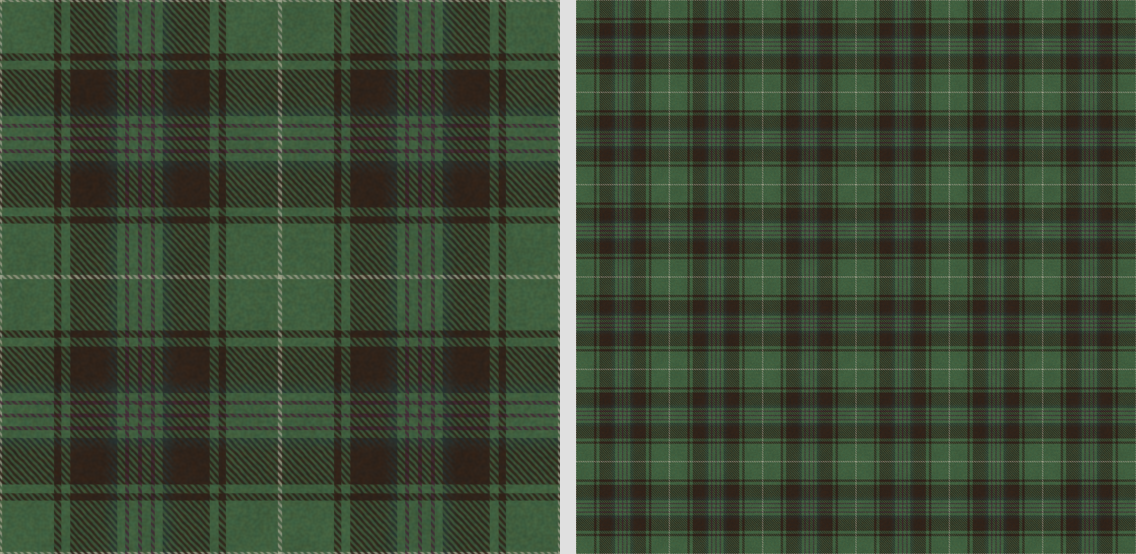
Left: one tile. Right: repeated 3 by 3.
Write a Shadertoy shader that draws this pattern.

```glsl
const float SETTS = 2.0;                // tartan repeats per canvas side
const vec2 RIBS = vec2(84.0, 78.0);     // twill ribs across and down

const vec3 GREEN = vec3(0.25, 0.37, 0.245);
const vec3 BROWN = vec3(0.185, 0.135, 0.10);
const vec3 NAVY = vec3(0.16, 0.20, 0.19);
const vec3 PLUM = vec3(0.27, 0.17, 0.22);
const vec3 CREAM = vec3(0.60, 0.62, 0.53);

vec2 hashGradient(vec2 cell) {
    vec3 p = fract(cell.xyx * vec3(0.1031, 0.1030, 0.0973));
    p += dot(p, p.yzx + 33.33);
    float angle = 6.2832 * fract((p.x + p.y) * p.z);
    return vec2(cos(angle), sin(angle));
}

float cornerNoise(vec2 cell, vec2 offset, vec2 corner, float period) {
    return dot(hashGradient(mod(cell + corner, period)), offset - corner);
}

// Gradient noise that wraps after one canvas
float wrappedNoise(vec2 uv, float period) {
    vec2 cell = floor(uv * period);
    vec2 f = fract(uv * period);
    vec2 w = f * f * f * (f * (f * 6.0 - 15.0) + 10.0);
    float low = mix(cornerNoise(cell, f, vec2(0, 0), period),
                    cornerNoise(cell, f, vec2(1, 0), period), w.x);
    float high = mix(cornerNoise(cell, f, vec2(0, 1), period),
                     cornerNoise(cell, f, vec2(1, 1), period), w.x);
    return mix(low, high, w.y);
}

float band(float d, float inner, float outer, float aa) {
    return smoothstep(inner - aa, inner + aa, d)
         * (1.0 - smoothstep(outer - aa, outer + aa, d));
}

// Thread colour across one mirrored sett
vec3 settColour(float position, float aa) {
    float d = abs(fract(position) - 0.5);
    vec3 colour = GREEN;

    // Broad stripe fading from navy to brown, then a narrow guard stripe
    vec3 broad = mix(NAVY, BROWN, smoothstep(0.08, 0.14, d));
    colour = mix(colour, broad, band(d, 0.081, 0.249, aa));
    colour = mix(colour, BROWN, band(d, 0.281, 0.307, aa));

    // Three plum lines in the middle, one cream line at the border
    float plumDistance = min(d, abs(d - 0.046));
    colour = mix(colour, PLUM, band(plumDistance, -1.0, 0.007, aa));
    return mix(colour, CREAM, band(0.5 - d, -1.0, 0.0075, aa));
}

// Diagonal interlacing: near 1 where the upright threads lie on top
float twill(vec2 uv, vec2 ribs, float wobble, float pixel) {
    float wave = abs(fract(dot(uv, ribs) + wobble) - 0.5);
    float soft = max(0.17, max(ribs.x, ribs.y) * pixel * 1.3);
    return mix(0.14, 0.86, smoothstep(0.25 - soft, 0.25 + soft, wave));
}

void mainImage(out vec4 fragColor, in vec2 fragCoord) {
    vec2 uv = fragCoord / iResolution.xy;
    float pixel = 1.0 / min(iResolution.x, iResolution.y);
    float aa = max(0.003, SETTS * pixel * 0.8);

    // Woven sett
    float wobble = 0.14 * wrappedNoise(uv, 60.0);
    float upright = twill(uv, RIBS, wobble, pixel);
    vec3 warp = settColour(uv.x * SETTS, aa);
    vec3 weft = settColour(uv.y * SETTS, aa);
    vec3 colour = mix(weft, warp, upright);

    // Where unlike threads cross, the cloth darkens slightly
    float crossing = smoothstep(0.05, 0.2, distance(warp, weft));
    colour *= 1.0 - 0.05 * crossing;

    // Fuzzy fibres and faint uneven dye
    float fibre = wrappedNoise(uv, 170.0) + 0.7 * wrappedNoise(uv, 83.0);
    float dye = wrappedNoise(uv, 14.0);
    colour *= 1.0 + 0.10 * fibre + 0.06 * dye;
    colour += vec3(0.025, 0.0, -0.015) * wrappedNoise(uv + 0.37, 90.0);

    fragColor = vec4(clamp(colour, 0.0, 1.0), 1.0);
}
```
